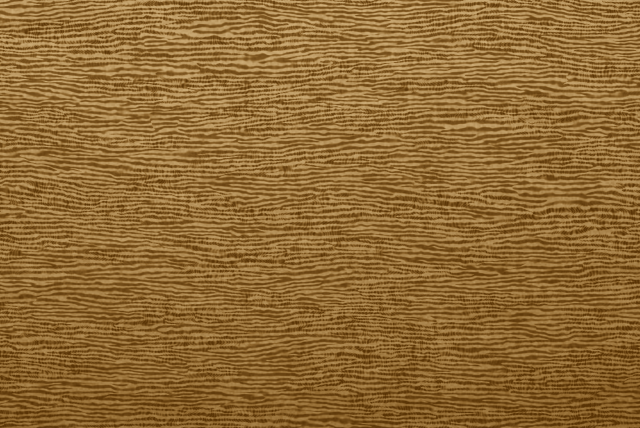
Reproduce this texture procedurally as a Shadertoy shader.

```glsl
// Golden crepe-like surface: fine ragged horizontal ridges that branch and merge.
// Ridges are the phase of many overlapping wave kernels (phasor noise); stretched
// noise and short vertical ticks fray them, and a soft light falls off downwards.

const vec3 SHADOW = vec3(0.39, 0.24, 0.05);
const vec3 GOLD   = vec3(0.565, 0.405, 0.18);
const vec3 LIGHT  = vec3(0.78, 0.65, 0.44);

const float RIDGES         = 90.0;              // ridges per canvas height
const float TICKS          = 140.0;             // vertical ticks per canvas height
const vec2  CELL           = vec2(0.15, 0.032); // reach of one wave kernel
const float SLOPE          = 0.22;              // spread of ridge slopes
const float SPACING_JITTER = 0.50;
const float PHASE_JITTER   = 0.85;
const float RIDGE_CONTRAST = 0.74;
const float TICK_CONTRAST  = 0.24;
const float FRAY           = 1.0;               // raggedness of the ridge edges
const float GRAIN          = 0.16;
const int   KERNELS        = 2;                 // kernels per cell
const int   SAMPLES        = 2;                 // antialiasing samples per axis
const float TAU            = 6.2831853;

float hash(vec2 p) {
    return fract(sin(dot(p, vec2(127.1, 311.7))) * 43758.5453);
}

float noise(vec2 p) {
    vec2 i = floor(p), f = fract(p);
    f = f * f * (3.0 - 2.0 * f);
    return mix(mix(hash(i), hash(i + vec2(1, 0)), f.x),
               mix(hash(i + vec2(0, 1)), hash(i + vec2(1, 1)), f.x), f.y);
}

// Noise centred on zero, from -0.5 to 0.5
float wobble(vec2 p) { return noise(p) - 0.5; }

// Cosine of the local ridge phase: 1 on a crest, -1 in a gap
float ridgeWave(vec2 p) {
    vec2 home = floor(p / CELL);
    vec2 sum = vec2(0.0);
    for (int y = -1; y <= 1; y++)
    for (int x = -1; x <= 1; x++)
    for (int k = 0; k < KERNELS; k++) {
        vec2 id = home + vec2(x, y);
        vec2 seed = id + float(k) * vec2(37.3, 17.9);
        vec2 centre = (id + vec2(hash(seed + 1.7), hash(seed + 5.3))) * CELL;
        vec2 d = p - centre;
        vec2 q = d / CELL;
        float weight = max(0.0, 1.0 - dot(q, q));
        float slope = SLOPE * (hash(seed + 9.1) - 0.5);
        float spacing = RIDGES * (1.0 + SPACING_JITTER * (hash(seed + 13.7) - 0.5));
        float phase = RIDGES * centre.y + PHASE_JITTER * (hash(seed + 21.4) - 0.5)
                    + spacing * (d.y + slope * d.x);
        sum += weight * weight * vec2(cos(TAU * phase), sin(TAU * phase));
    }
    // Weak where kernels cancel, so that ridges fade out there
    return sum.x / (length(sum) + 0.04);
}

// Broad light: bright at the top, dim below and in the corners
float lighting(vec2 uv) {
    vec2 c = uv - vec2(0.46, 0.55);
    float light = 0.36 + 0.29 * uv.y - 0.04 * uv.x;
    return light + 0.03 - 0.18 * dot(c, c);
}

float surfaceTone(vec2 p, vec2 uv) {
    // Bend the sheet: broad sway, small waves, ragged edges
    vec2 bent = p;
    bent.y += 0.030 * wobble(p * vec2(3.5, 5.0));
    bent.y += 0.0045 * wobble(p * vec2(20.0, 34.0));
    bent.y += 0.0035 * wobble(p * vec2(70.0, 80.0) + 7.0);

    // Irregular ticks, in patches
    float patchiness = smoothstep(0.2, 0.8, noise(p * vec2(8.0, 30.0) + 40.0));
    float comb = cos(TAU * (TICKS * p.x + 2.5 * noise(p * vec2(45.0, 95.0))));
    float tick = patchiness * (0.5 * comb + 1.6 * wobble(p * vec2(250.0, 90.0) + 3.0));

    // Ridge profile with uneven thickness and frayed edges
    float wave = ridgeWave(bent);
    wave += FRAY * wobble(bent * vec2(28.0, 130.0) + 11.0);
    wave += FRAY * wobble(bent * vec2(120.0, 170.0) + 17.0);
    wave += 0.35 * tick;
    float ridge = smoothstep(-1.05, 0.85, wave);

    float strength = mix(0.85, 1.05, uv.y);
    float tone = lighting(uv);
    tone += RIDGE_CONTRAST * strength * (ridge - 0.54);
    tone += TICK_CONTRAST * (1.0 - ridge) * tick;

    // Streaks along the ridges, wide bands and fine grain
    tone += 0.12 * wobble(p * vec2(16.0, 100.0) + 23.0);
    tone += 0.05 * wobble(p * vec2(2.5, 16.0) + 31.0);
    tone += GRAIN * wobble(p * vec2(240.0, 220.0));
    return clamp(tone, -0.12, 1.12);
}

vec3 goldRamp(float tone) {
    return tone < 0.5 ? mix(SHADOW, GOLD, 2.0 * tone)
                      : mix(GOLD, LIGHT, 2.0 * tone - 1.0);
}

void mainImage(out vec4 fragColor, in vec2 fragCoord) {
    vec3 color = vec3(0.0);
    for (int j = 0; j < SAMPLES; j++)
    for (int i = 0; i < SAMPLES; i++) {
        vec2 offset = (vec2(i, j) + 0.5) / float(SAMPLES) - 0.5;
        vec2 pos = fragCoord + offset;
        color += goldRamp(surfaceTone(pos / iResolution.y, pos / iResolution.xy));
    }
    fragColor = vec4(color / float(SAMPLES * SAMPLES), 1.0);
}
```
